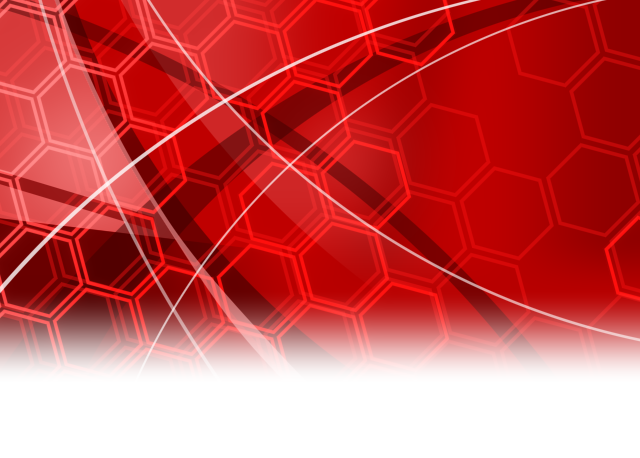
A WebGL 2 fragment shader for this background:

```glsl
#version 300 es
precision highp float;
// Crimson backdrop of glowing hexagons, sweeping arcs and dark ribbons fading to white.

uniform vec2 u_resolution;
out vec4 fragColor;

const float SPAN = 7.68; // canvas width in scene units
const vec3 WHITE = vec3(1.0);
const vec3 PINK = vec3(1.0, 0.62, 0.62);
const vec3 SHADOW = vec3(0.22, 0.0, 0.0);

// Signed distance to the circle through a, b and c; negative inside.
float arc(vec2 p, vec2 a, vec2 b, vec2 c) {
    vec2 u = b - a, v = c - a;
    float uu = dot(u, u), vv = dot(v, v);
    vec2 centre = vec2(v.y * uu - u.y * vv, u.x * vv - v.x * uu)
                / (2.0 * (u.x * v.y - u.y * v.x));
    return length(p - a - centre) - length(centre);
}

// Coverage of the side where d is negative.
float inside(float d, float aa) {
    return 1.0 - smoothstep(-aa, aa, d);
}

// Coverage inside the first arc and outside the second.
float band(float first, float second, float aa) {
    return inside(first, aa) * inside(-second, aa);
}

float stroke(float d, float halfWidth, float aa) {
    return inside(abs(d) - halfWidth, aa);
}

vec3 screenBlend(vec3 base, vec3 light) {
    return 1.0 - (1.0 - base) * (1.0 - light);
}

// Nearest cell of a tilted hexagon lattice: xy = index, z = hexagonal radius.
vec3 hexCell(vec2 p, vec2 origin, float pitch) {
    mat2 lattice = mat2(0.7071, 0.7071, -0.2588, 0.9659);
    vec2 q = (p - origin) / pitch;
    vec2 corner = floor(inverse(lattice) * q);
    vec3 best = vec3(0.0, 0.0, 9.0);
    for (int k = 0; k < 4; k++) {
        vec2 id = corner + vec2(k & 1, k >> 1);
        vec2 r = q - lattice * id;
        float side = max(abs(dot(r, lattice[0])), abs(dot(r, lattice[1])));
        float d = max(side, abs(dot(r, lattice[1] - lattice[0])));
        if (d < best.z) best = vec3(id, d);
    }
    return vec3(best.xy, best.z * pitch);
}

// Bright cells fill the left, with a few gaps and one stray on the right.
float brightCell(vec2 id) {
    bool stray = id == vec2(5.0, -2.0);
    bool gap = id == vec2(1.0, -1.0) || id == vec2(-1.0, 1.0) || id == vec2(-1.0, 2.0);
    bool left = 0.715 * id.x - 0.265 * id.y < 1.38;
    return stray || (left && !gap) ? 1.0 : 0.0;
}

float faintCell(vec2 id) {
    return id.x - id.y == 1.0 || id == vec2(-1.0) ? 0.0 : 1.0;
}

void main() {
    // Scene space: x to the right, y down from the top edge.
    vec2 p = vec2(gl_FragCoord.x, u_resolution.y - gl_FragCoord.y) * SPAN / u_resolution.x;
    float aa = 0.75 * SPAN / u_resolution.x;

    // Shared curves
    float rise = arc(p, vec2(0.0, 3.48), vec2(2.72, 1.2), vec2(5.7, 0.0));
    float bow = arc(p, vec2(7.22, 0.0), vec2(3.48, 1.98), vec2(1.62, 4.6));
    float sweep = arc(p, vec2(1.78, 0.0), vec2(3.48, 1.98), vec2(7.68, 4.08));
    float steep = arc(p, vec2(0.48, 0.0), vec2(1.2, 2.0), vec2(2.45, 4.3));
    float fall = arc(p, vec2(0.66, 0.0), vec2(1.45, 1.78), vec2(3.3, 4.35));
    float panelEdge = arc(p, vec2(1.45, 0.0), vec2(2.7, 1.8), vec2(5.6, 4.2));

    // Red ground, darker to the right
    float red = mix(0.75, 0.56, smoothstep(5.6, 7.6, p.x));
    red -= 0.1 * exp(-pow((p.x - 5.2 + 0.2 * p.y) / 0.5, 2.0));
    red = mix(red, 0.72, smoothstep(2.8, 3.6, p.y));
    vec3 col = vec3(red, 0.0, 0.0);

    // Translucent light panels
    float leftGlow = 0.35 + 0.35 * exp(-dot(p - vec2(1.1, 1.9), p - vec2(1.1, 1.9)));
    float shelf = p.y - 2.62 - 0.12 * p.x;
    col = mix(col, PINK, leftGlow * inside(-fall, aa) * inside(shelf, aa));
    col = mix(col, PINK, 0.24 * band(panelEdge, sweep, aa) * (1.0 - smoothstep(2.2, 3.7, p.y)));
    float crown = band(sweep, rise, aa) * (1.0 - smoothstep(2.4, 4.2, p.x));
    col = mix(col, PINK, 0.28 * crown);
    float heart = inside(sweep, aa) * inside(-bow, aa) + inside(sweep, aa) * inside(bow, aa);
    col = mix(col, PINK, 0.2 * heart * exp(-2.2 * dot(p - vec2(4.1, 1.9), p - vec2(4.1, 1.9))));

    // Dark ribbons
    float swathTop = arc(p, vec2(6.2, 0.0), vec2(3.1, 1.4), vec2(0.4, 3.9));
    float swathLow = arc(p, vec2(7.0, 0.0), vec2(3.6, 1.5), vec2(1.1, 4.3));
    float beltTop = arc(p, vec2(0.5, 0.05), vec2(3.2, 1.35), vec2(6.5, 4.3));
    float beltLow = arc(p, vec2(0.0, 0.1), vec2(3.1, 1.5), vec2(6.2, 4.3));
    float fallRight = arc(p, vec2(0.88, 0.0), vec2(1.9, 2.05), vec2(4.3, 4.5));
    col = mix(col, SHADOW, 0.5 * band(swathTop, swathLow, aa));
    col = mix(col, SHADOW, 0.48 * band(beltTop, beltLow, aa));
    col = mix(col, SHADOW, 0.58 * band(fall, fallRight, aa));
    float ledge = p.y - 2.05 - 0.3 * p.x;
    col = mix(col, vec3(0.5, 0.0, 0.0), 0.75 * stroke(ledge - 0.08, 0.08, aa) * inside(p.x - 1.85, aa));
    float floorShade = inside(-shelf, aa) * (1.0 - smoothstep(1.2, 3.8, p.x));
    col = mix(col, SHADOW, 0.62 * floorShade);

    // Hexagon outlines: a faint lattice under a bright one
    vec3 faint = hexCell(p, vec2(6.08, 2.56), 1.075);
    float faintLine = stroke(faint.z - 0.485, 0.022, aa) * faintCell(faint.xy);
    col = screenBlend(col, vec3(0.42, 0.03, 0.03) * faintLine);
    vec3 bright = hexCell(p, vec2(3.67, 1.5), 1.018);
    float rim = bright.z - 0.467, lit = brightCell(bright.xy);
    vec3 neon = mix(vec3(1.0, 0.3, 0.3), vec3(1.0, 0.06, 0.05), smoothstep(1.0, 3.6, p.x + 0.5 * p.y));
    col = screenBlend(col, neon * lit * (0.9 * stroke(rim, 0.021, aa) + 0.1 * exp(-abs(rim) * 18.0)));

    // Pale arcs, with a bright flare along the thickest one
    float tail = smoothstep(2.6, 4.2, p.y);
    col = mix(col, PINK, 0.6 * stroke(fall + 0.02, 0.025 + 0.07 * tail, aa));
    col = mix(col, WHITE, 0.5 * stroke(steep, 0.02, aa));
    col = mix(col, WHITE, 0.62 * stroke(sweep, 0.016, aa));
    col = mix(col, WHITE, 0.68 * stroke(bow, 0.012, aa));
    col = mix(col, WHITE, 0.8 * stroke(rise, mix(0.026, 0.012, p.x / SPAN), aa));

    // Fade to white at the foot
    col = mix(col, WHITE, smoothstep(3.45, 4.62, p.y));
    fragColor = vec4(col, 1.0);
}
```
